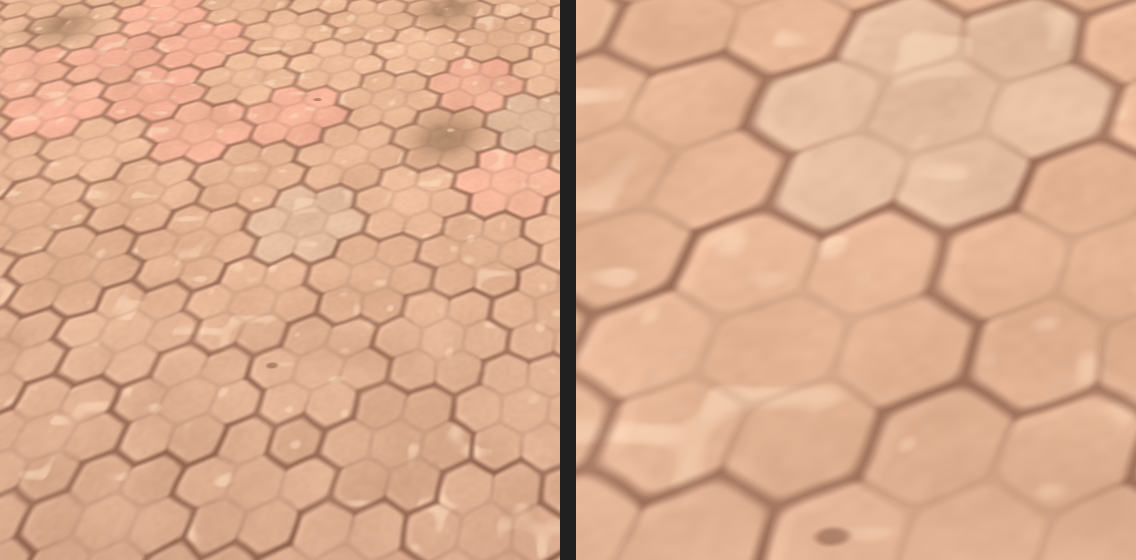
Left, the full canvas; right, a detail of the centre.
Write a Shadertoy shader that draws this texture.

```glsl
// Clay paving seen at a slant: hexagonal cells joined in seven-cell flowers.
// A perspective map leads to a skewed flower lattice; rounding on that lattice
// yields cells and flowers, whose borders become grooves and faint seams.

// Perspective of the ground: origin, the two flower steps, and depth change
const vec2 ORIGIN = vec2(0.547, 0.603);
const vec2 STEP_A = vec2(0.074, -0.1273);
const vec2 STEP_B = vec2(-0.1367, -0.185);
const vec2 DEPTH = vec2(-0.06, -0.091);

const vec3 CLAY_NEAR = vec3(0.85, 0.665, 0.55);
const vec3 CLAY_FAR = vec3(0.925, 0.735, 0.605);
const vec3 PINK = vec3(0.975, 0.71, 0.615);
const vec3 PALE = vec3(0.89, 0.75, 0.64);
const vec3 GROOVE = vec3(0.55, 0.37, 0.29);
const vec3 STAIN = vec3(0.60, 0.46, 0.35);
const vec3 GLINT = vec3(1.0, 0.87, 0.75);

const float GROOVE_WIDTH = 0.085;  // in cell widths
const float SEAM_WIDTH = 0.06;
const float SEAM_STRENGTH = 0.24;
const float WOBBLE = 0.09;
const float ROUNDING = 32.0;       // higher gives sharper corners
const float STAIN_RADIUS = 0.33;   // in flower steps
const vec2 LOOSE_CELL = vec2(-2.0, 7.0);

// Flower-lattice patches: position and radius
const vec3 PINK_PATCH[4] = vec3[4](vec3(-3.8, 0.0, 1.15), vec3(-1.5, -0.5, 0.6),
                                   vec3(1.0, -3.0, 0.3), vec3(2.0, -2.0, 0.3));
const vec3 PALE_PATCH[2] = vec3[2](vec3(0.0, 0.0, 0.3), vec3(2.0, -3.0, 0.3));
const vec2 STAIN_SPOT[3] = vec2[3](vec2(1.0, -2.0), vec2(0.0, -4.0), vec2(-5.2, 0.15));

float hash(vec2 p) {
    vec3 a = fract(p.xyx * 0.1031);
    a += dot(a, a.yzx + 33.33);
    return fract((a.x + a.y) * a.z);
}

float noise(vec2 p) {
    vec2 i = floor(p), f = fract(p);
    f = f * f * (3.0 - 2.0 * f);
    return mix(mix(hash(i), hash(i + vec2(1, 0)), f.x),
               mix(hash(i + vec2(0, 1)), hash(i + vec2(1, 1)), f.x), f.y);
}

// Lattice axes stand 60 degrees apart
vec2 toPlane(vec2 a) { return vec2(a.x + 0.5 * a.y, 0.8660254 * a.y); }
vec2 toLattice(vec2 p) { return vec2(p.x - 0.5773503 * p.y, 1.1547005 * p.y); }
vec2 flowerToCell(vec2 f) { return vec2(f.x - 2.0 * f.y, 2.0 * f.x + 3.0 * f.y); }
vec2 cellToFlower(vec2 c) { return vec2(3.0 * c.x + 2.0 * c.y, c.y - 2.0 * c.x) / 7.0; }

vec2 hexRound(vec2 a) {
    vec3 c = vec3(a, -a.x - a.y), r = round(c), e = abs(r - c);
    if (e.x > e.y && e.x > e.z) r.x = -r.y - r.z;
    else if (e.y > e.z) r.y = -r.x - r.z;
    return r.xy;
}

vec2 flowerOf(vec2 cell) {
    if (cell == LOOSE_CELL) return vec2(99.0);
    return hexRound(cellToFlower(cell));
}

// Undo the perspective by solving a 2 x 2 system
vec2 groundAt(vec2 uv) {
    mat2 m = mat2(STEP_A - DEPTH.x * uv, STEP_B - DEPTH.y * uv);
    return inverse(m) * (uv - ORIGIN);
}

float inPatch(vec2 flower, vec3 spot) {
    return step(length(toPlane(flower - spot.xy)), spot.z);
}

void mainImage(out vec4 fragColor, in vec2 fragCoord) {
    vec2 uv = fragCoord / iResolution.xy;
    vec2 ground = groundAt(uv);
    vec2 p = toPlane(flowerToCell(ground));
    float aa = length(fwidth(p));
    p += WOBBLE * (vec2(noise(p * 1.7), noise(p * 1.7 + 40.0)) - 0.5);

    vec2 cell = hexRound(toLattice(p));
    vec2 flower = flowerOf(cell);
    vec2 local = p - toPlane(cell);

    // Distance to borders, softly joined for rounded corners
    float outer = 1e-9, inner = 1e-9;
    for (int i = 0; i < 6; i++) {
        float angle = float(i) * 1.0471976;
        vec2 dir = vec2(cos(angle), sin(angle));
        float near = exp(-ROUNDING * (0.5 - dot(local, dir)));
        if (flowerOf(cell + round(toLattice(dir))) != flower) outer += near;
        else inner += near;
    }
    float grooveDist = -log(outer) / ROUNDING, seamDist = -log(inner) / ROUNDING;

    // Clay tone per flower and per cell
    vec3 color = mix(CLAY_NEAR, CLAY_FAR, smoothstep(0.0, 1.0, uv.y));
    float pink = 0.0, pale = 0.0, stain = 0.0;
    for (int i = 0; i < 4; i++) pink = max(pink, inPatch(flower, PINK_PATCH[i]));
    for (int i = 0; i < 2; i++) pale = max(pale, inPatch(flower, PALE_PATCH[i]));
    for (int i = 0; i < 3; i++) {
        float d = length(toPlane(ground - STAIN_SPOT[i])) / STAIN_RADIUS;
        stain += exp(-d * d);
    }
    color = mix(color, PINK, pink * (0.55 + 0.45 * noise(p * 0.7 + 9.0)));
    color = mix(color, PALE, 0.7 * pale);
    color += 0.045 * (hash(flower + 50.0) - 0.5) + 0.025 * (hash(cell + 80.0) - 0.5);
    color += 0.05 * (noise(p * 1.3) - 0.5) + 0.025 * (noise(p * 9.0) - 0.5);

    // Stains, worn glints and rare small chips
    color = mix(color, STAIN, stain * (0.5 + 0.4 * noise(p * 3.0)));
    color = mix(color, GLINT, 0.55 * smoothstep(0.78, 0.96, noise(p * 2.6 + 17.0)));
    vec2 chipAt = 0.5 * vec2(hash(cell + 5.0), hash(cell + 6.0)) - 0.25;
    float chip = 1.0 - smoothstep(0.06, 0.14, length((local - chipAt) * vec2(0.8, 1.3)));
    color = mix(color, GROOVE, 0.6 * chip * step(0.975, hash(cell + 31.0)));

    // Lit rim, faint seams and dark grooves
    color += 0.025 * smoothstep(0.22, 0.12, grooveDist) * smoothstep(0.2, -0.3, local.x);
    float petalEnd = smoothstep(0.5, 1.5, length(p - toPlane(flowerToCell(flower))));
    float seam = 1.0 - smoothstep(0.0, SEAM_WIDTH + aa, seamDist);
    color = mix(color, GROOVE, seam * SEAM_STRENGTH * mix(0.6, 1.3, petalEnd));
    float groove = 1.0 - smoothstep(-0.01, GROOVE_WIDTH + aa, grooveDist);
    float wear = mix(0.7, 1.1, noise(p * 1.1 + 70.0)) * mix(0.95, 0.65, uv.y);
    color = mix(color, GROOVE, groove * wear);

    fragColor = vec4(clamp(color, 0.0, 1.0), 1.0);
}
```
